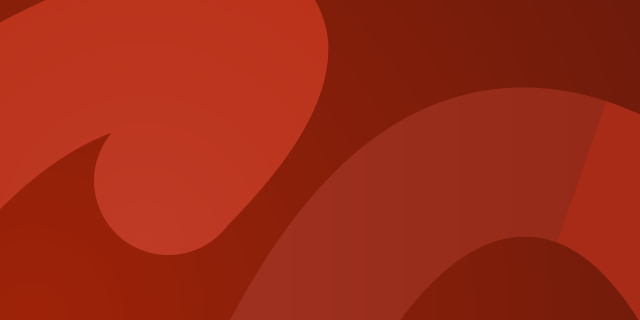
Write a WebGL 2 fragment shader that draws this background.

```glsl
#version 300 es
precision highp float;
// Warm red backdrop with a curling wave at upper left and a broad arch at right.
// Each outline is a polynomial edge or a circle, turned into antialiased coverage
// and laid over a radial falloff that glows from the lower left.

uniform vec2 u_resolution;
out vec4 fragColor;

// Coverage of the region where f > 0, softened over one pixel.
float inside(float f) {
    float slope = length(vec2(dFdx(f), dFdy(f)));
    return clamp(0.5 + f / max(slope, 1e-5), 0.0, 1.0);
}

// Wave: a band between curves, ending in a round lobe.
float waveMask(vec2 p) {
    float top = 0.93 + 0.53 * p.x - 0.28 * p.x * p.x;
    float hollow = 0.346 + p.x - 0.9 * p.x * p.x;
    float chord = 0.583 - 0.859 * (p.x - 0.344);
    float t = p.y - 0.85;
    float bend = t > 0.0 ? 1.85 : 1.3 + 0.5 * t;
    float right = 1.026 - bend * t * t;

    float band = inside(top - p.y) * inside(p.y - min(hollow, chord)) * inside(right - p.x);
    float lobe = inside(0.232 - length(p - vec2(0.526, 0.435)));
    return max(band, lobe);
}

// Arch: the area between an outer and an inner hump.
float archMask(vec2 p) {
    float s = p.x - 1.635;
    float outer = 0.7266 - s * s * (0.65 - 0.1 * s + 0.15 * s * s);
    float q = p.x - 1.64;
    float inner = 0.2604 - q * q * (1.72 + 0.95 * max(q, 0.0));
    return inside(outer - p.y) * inside(p.y - inner);
}

void main() {
    // Height spans 0 to 1, width spans 0 to 2.
    vec2 p = gl_FragCoord.xy / u_resolution * vec2(2.0, 1.0);

    // Backdrop glow
    float glowDistance = length(p - vec2(0.1, 0.0));
    vec3 color = mix(vec3(0.62, 0.135, 0.03), vec3(0.43, 0.105, 0.045), glowDistance / 2.15);

    // Arch, with a brighter panel beyond a slanted seam
    vec3 archColor = mix(vec3(0.62, 0.19, 0.125), vec3(0.58, 0.165, 0.09),
                         clamp((p.x - 0.75) / 1.1, 0.0, 1.0));
    float panel = inside(p.x - 1.742 - 0.35 * (p.y - 0.245));
    archColor = mix(archColor, vec3(0.655, 0.17, 0.085), panel);
    color = mix(color, archColor, archMask(p));

    // Wave, a little pinker toward its lobe
    float lobeDistance = length(p - vec2(0.45, 0.25));
    vec3 waveColor = mix(vec3(0.745, 0.23, 0.145), vec3(0.73, 0.195, 0.1),
                         clamp(lobeDistance / 0.95, 0.0, 1.0));
    color = mix(color, waveColor, waveMask(p));

    fragColor = vec4(color, 1.0);
}
```
